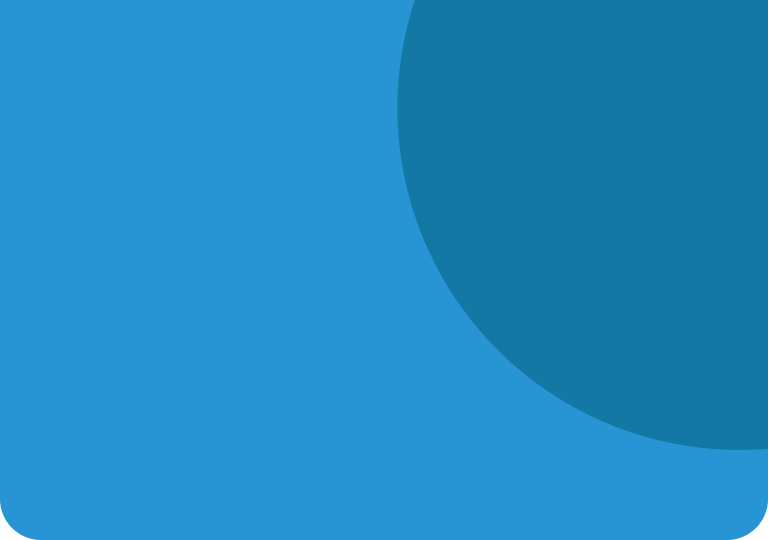
Write a Shadertoy shader that draws this background.

```glsl
// Draws a blue card with rounded lower corners and a large teal disc at the upper right.

const vec3 PAGE_WHITE = vec3(1.0);
const vec3 CARD_BLUE = vec3(0.153, 0.584, 0.831);
const vec3 DISC_TEAL = vec3(0.078, 0.471, 0.647);

float discDistance(vec2 point, vec2 center, float radius) {
    return length(point - center) - radius;
}

float roundedBoxDistance(vec2 point, vec2 center, vec2 halfSize, float radius) {
    vec2 q = abs(point - center) - halfSize + radius;
    return length(max(q, 0.0)) + min(max(q.x, q.y), 0.0) - radius;
}

// Coverage of a shape, with an edge one pixel wide
float coverage(float dist, float pixel) {
    return clamp(0.5 - dist / pixel, 0.0, 1.0);
}

void mainImage(out vec4 fragColor, in vec2 fragCoord) {
    // Canvas units: height is 1, origin at the lower left
    float pixel = 1.0 / iResolution.y;
    vec2 point = fragCoord * pixel;
    float width = iResolution.x * pixel;

    // Card: fills the canvas and runs past the top, so only the lower corners are round
    float cardHeight = 1.3;
    vec2 cardHalfSize = 0.5 * vec2(width, cardHeight);
    float card = roundedBoxDistance(point, cardHalfSize, cardHalfSize, 0.076);

    // Disc: cut off by the top and right edges
    vec2 discCenter = vec2(width - 0.0530, 0.8);
    float disc = discDistance(point, discCenter, 0.6333);

    vec3 color = mix(CARD_BLUE, DISC_TEAL, coverage(disc, pixel));
    color = mix(PAGE_WHITE, color, coverage(card, pixel));
    fragColor = vec4(color, 1.0);
}
```
